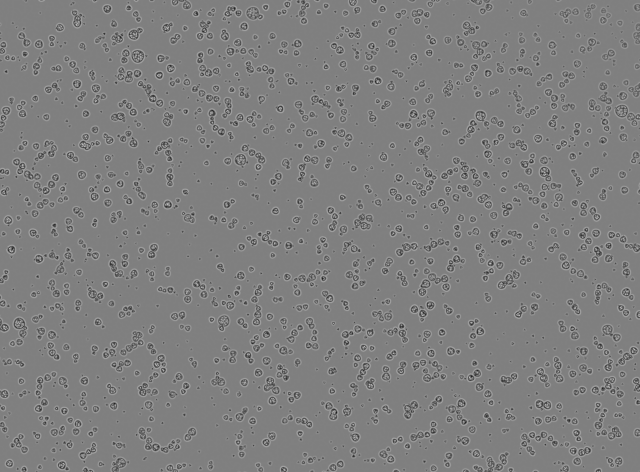
Reproduce this texture procedurally as a WebGL 2 fragment shader.

```glsl
#version 300 es
precision highp float;
// Scattered round cells in phase contrast: dark rims, pale halos, grainy insides, fine debris.

#define SPACING 0.031       // grid step of the cell groups, in canvas heights
#define OCCUPANCY 0.62      // mean share of grid squares holding a group
#define CLUMPING 0.15       // variation of density across the field
#define SIBLING_CHANCE 0.36 // chance of each close neighbour
#define SPECK_CHANCE 0.40   // chance of each debris speck per square
#define EDGE_WIDTH 0.0009   // softness of rim and halo
#define RIM_DEPTH 0.17
#define HALO_LIFT 0.115
#define GRAIN_SIZE 0.0044
#define GRAIN_CONTRAST 0.52
#define BACKGROUND 0.50

uniform vec2 u_resolution;
out vec4 outColor;

const float TAU = 6.2831853;

vec3 hash3(vec2 p) {
    vec3 q = fract(p.xyx * vec3(0.1031, 0.1030, 0.0973));
    q += dot(q, q.yxz + 33.33);
    return fract((q.xxy + q.yzz) * q.zyx);
}

// Layered sines: mildly crowded and empty regions.
float density(vec2 p) {
    float waves = sin(p.x * 7.1 + 2.4 * sin(p.y * 4.3 + 0.6))
                + sin(p.y * 9.7 - p.x * 5.2 + 1.3)
                + sin(p.x * 31.0 + p.y * 27.0 + 2.0 * sin(p.y * 23.0));
    return OCCUPANCY + CLUMPING * waves * 0.6;
}

// Cellular noise: distance to the nearest scattered grain.
float cellular(vec2 p) {
    vec2 base = floor(p);
    float nearest = 2.0;
    for (int y = -1; y <= 1; y++)
    for (int x = -1; x <= 1; x++) {
        vec2 id = base + vec2(x, y);
        nearest = min(nearest, distance(p, id + hash3(id + 61.0).xy));
    }
    return nearest;
}

// Keeps signed distance (x), seed (y) and radius (z) of the nearest body.
void keepNearest(vec2 p, vec2 center, float radius, float seed, inout vec3 best) {
    vec2 v = p - center;
    float wobble = 0.0004 * sin(3.0 * atan(v.y, v.x + 1e-6) + seed * 40.0);
    float d = length(v) - radius - wobble;
    if (d < best.x) best = vec3(d, seed, radius);
}

vec3 nearestBody(vec2 p) {
    vec3 best = vec3(1.0, 0.0, 1.0);
    vec2 base = floor(p / SPACING);
    for (int y = -1; y <= 1; y++)
    for (int x = -1; x <= 1; x++) {
        vec2 id = base + vec2(x, y);
        vec3 place = hash3(id + 7.0);
        vec3 traits = hash3(id + 131.0);
        vec2 center = (id + 0.1 + 0.8 * place.xy) * SPACING;
        bool occupied = place.z < density(center);

        // Parent cell, rarely a giant.
        float giant = step(0.98, traits.y);
        float radius = mix(0.0032, 0.0082, traits.x) + 0.005 * giant;
        if (occupied) keepNearest(p, center, radius, traits.z, best);

        for (int k = 0; k < 2; k++) {
            // Smaller sibling, touching or slightly apart.
            vec3 h = hash3(id + 251.0 + 97.0 * float(k));
            if (occupied && h.z < SIBLING_CHANCE) {
                float small = mix(0.0024, 0.0074, h.x);
                float gap = mix(0.0005, 0.004, fract(h.y * 7.3)) * (1.0 - giant);
                float angle = TAU * (traits.z + 0.45 * float(k) + 0.2 * h.y);
                vec2 dir = vec2(cos(angle), sin(angle));
                keepNearest(p, center + dir * (radius + small + gap), small, h.y, best);
            }
            // Loose debris speck.
            vec3 s = hash3(id + 523.0 + 83.0 * float(k));
            if (s.z < SPECK_CHANCE) {
                float speck = mix(0.0013, 0.0026, h.y * h.y);
                keepNearest(p, (id + s.xy) * SPACING, speck, s.x, best);
            }
        }
    }
    return best;
}

float bell(float x, float width) {
    return exp(-0.5 * x * x / (width * width));
}

void main() {
    vec2 p = gl_FragCoord.xy / u_resolution.y;
    float width = max(EDGE_WIDTH, 0.3 / u_resolution.y);
    vec3 body = nearestBody(p);

    // Grainy inside, broken rim, halo that weakens around specks.
    float inside = 1.0 - smoothstep(-0.0028, -0.0006, body.x);
    float grain = 0.45 - cellular(p / GRAIN_SIZE);
    float size = smoothstep(0.0014, 0.0045, body.z);
    float tone = inside * (GRAIN_CONTRAST * grain - 0.015);
    tone -= RIM_DEPTH * bell(body.x + 0.0011, width) * (1.0 - 0.6 * grain);
    tone += HALO_LIFT * bell(body.x - 0.0017, width * 1.15) * mix(0.3, 1.0, size);

    // Contrast varies per cell and fades toward the upper right corner.
    vec2 uv = gl_FragCoord.xy / u_resolution;
    float fade = smoothstep(1.45, 2.0, uv.x + uv.y);
    tone *= mix(0.75, 1.15, fract(body.y * 13.7)) * (1.0 - 0.4 * fade);

    float film = 0.008 * (cellular(p * 150.0) - 0.5);
    outColor = vec4(vec3(BACKGROUND + tone + film), 1.0);
}
```
